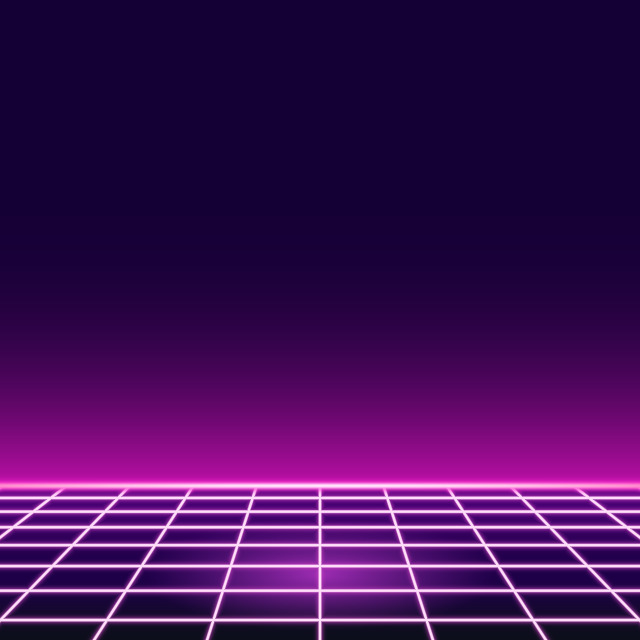
This background is drawn by a three.js fragment shader. Its source:

```glsl
// Neon floor grid in perspective under a violet dusk sky with a glowing horizon.
// Grid lines are even steps in 1/depth (rows) and x/depth (columns) below a
// vanishing point; each line is a pale core in a soft halo.
varying vec2 vUv;

const float VANISH_Y = 0.5490;      // height where the columns converge
const float HORIZON_Y = 0.2409;     // far edge of the floor
const float ROW_STEP = 0.1878;      // row spacing in 1/depth
const float COLUMN_STEP = 0.3214;   // column spacing per unit of depth

const vec3 SKY_TOP = vec3(0.083, 0.0, 0.21);
const vec3 SKY_LOW = vec3(0.75, 0.06, 0.66);
const vec3 FLOOR_FAR = vec3(0.29, 0.0, 0.46);
const vec3 FLOOR_MID = vec3(0.115, 0.0, 0.28);
const vec3 FLOOR_NEAR = vec3(0.05, 0.055, 0.11);
const vec3 POOL_LIGHT = vec3(0.64, 0.18, 0.72);
const vec3 LINE_HALO = vec3(0.80, 0.25, 0.76);
const vec3 LINE_CORE = vec3(1.0, 0.87, 0.98);
const vec3 HORIZON_GLOW = vec3(1.0, 0.14, 0.82);
const vec3 HORIZON_EDGE = vec3(1.0, 0.55, 0.80);
const vec3 HORIZON_CORE = vec3(1.0, 0.90, 0.99);

float bell(float d, float width) {
  return exp(-d * d / (width * width));
}

vec3 skyColor(float y) {
  float t = clamp((0.70 - y) / 0.46, 0.0, 1.0);
  return mix(SKY_TOP, SKY_LOW, pow(t, 2.5));
}

vec3 floorColor(vec2 p) {
  vec3 color = mix(FLOOR_MID, FLOOR_FAR, smoothstep(0.10, HORIZON_Y, p.y));
  color = mix(FLOOR_NEAR, color, smoothstep(0.0, 0.10, p.y));
  // Elliptic pool of light on the floor
  float r = length((p - vec2(0.5, 0.103)) / vec2(0.28, 0.088));
  return mix(color, POOL_LIGHT, 0.95 * pow(max(1.0 - r, 0.0), 1.15));
}

// Distance to the nearest row; row zero is the horizon
float rowDistance(float depth) {
  float first = 1.0 / (VANISH_Y - HORIZON_Y);
  float row = floor((first - 1.0 / depth) / ROW_STEP + 0.5);
  return abs(depth - 1.0 / (first - row * ROW_STEP));
}

// Perpendicular distance to the nearest converging column
float columnDistance(float x, float depth) {
  float column = floor(x / (COLUMN_STEP * depth) + 0.5);
  float slope = column * COLUMN_STEP;
  return abs(x - slope * depth) / sqrt(1.0 + slope * slope);
}

vec3 addLine(vec3 base, float d) {
  vec3 color = mix(base, LINE_HALO, 0.65 * bell(d, 0.0056));
  return mix(color, LINE_CORE, 1.0 - smoothstep(0.0008, 0.0036, d));
}

vec3 addHorizon(vec3 base, vec2 p) {
  float d = p.y - HORIZON_Y;
  float side = abs(p.x - 0.5) * 2.0;
  vec3 core = mix(HORIZON_CORE, HORIZON_EDGE, side * side);
  vec3 color = mix(base, HORIZON_GLOW, 0.95 * bell(d, 0.0085));
  return mix(color, core, bell(d, 0.0043));
}

void main() {
  vec2 p = vUv;
  float depth = max(VANISH_Y - p.y, 0.1);

  // Floor with its grid
  vec3 ground = floorColor(p);
  float nearest = min(rowDistance(depth), columnDistance(p.x - 0.5, depth));
  ground = addLine(ground, nearest);

  // Sky above, joined by the bright horizon
  float above = smoothstep(HORIZON_Y - 0.002, HORIZON_Y + 0.002, p.y);
  vec3 color = mix(ground, skyColor(p.y), above);
  gl_FragColor = vec4(addHorizon(color, p), 1.0);
}
```
